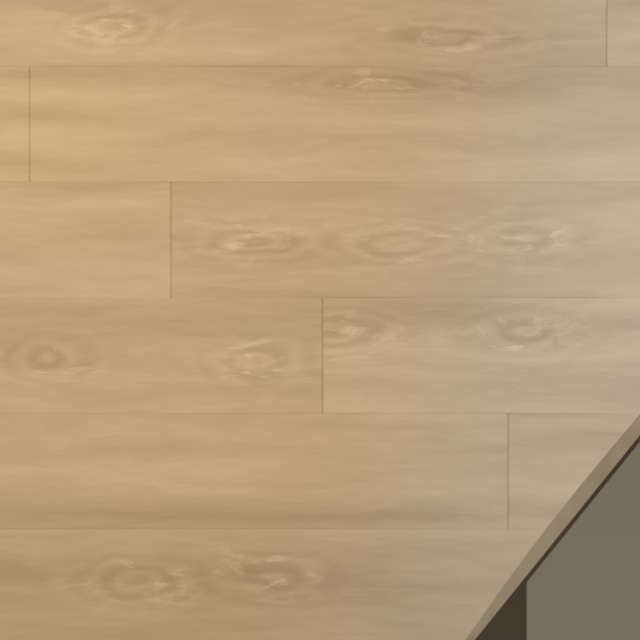
Give the GLSL for this texture, as a Shadertoy shader.

```glsl
// Pale oak plank floor with knotted grain, meeting a diagonal trim and a grey panel.

const float ROW_TOP = 0.896;      // first horizontal seam
const float ROW_HEIGHT = 0.1805;
const float JOINTS[6] = float[6](0.948, 0.046, 0.267, 0.504, 0.794, 2.0);
const float SEAM_WIDTH = 0.0016;
const float GRAIN_STRENGTH = 0.105;
const float RING_STRENGTH = 0.027;
const float WISP_STRENGTH = 0.075;

const vec3 WOOD = vec3(0.727, 0.622, 0.485);
const vec3 WARM_LIGHT = vec3(0.065, 0.050, 0.010);
const vec3 COOL_LIGHT = vec3(-0.010, 0.030, 0.075);
const vec3 TRIM = vec3(0.555, 0.495, 0.410);
const vec3 PANEL = vec3(0.465, 0.432, 0.365);
const vec3 GAP = vec3(0.260, 0.220, 0.175);

// Knots and dark streaks: centre, radii
const vec4 KNOTS[12] = vec4[12](
    vec4(0.185, 0.961, 0.07, 0.030), vec4(0.70, 0.942, 0.10, 0.022),
    vec4(0.60, 0.870, 0.12, 0.020), vec4(0.40, 0.622, 0.09, 0.030),
    vec4(0.62, 0.620, 0.08, 0.028), vec4(0.82, 0.630, 0.08, 0.032),
    vec4(0.075, 0.440, 0.06, 0.030), vec4(0.405, 0.435, 0.07, 0.036),
    vec4(0.515, 0.478, 0.10, 0.032), vec4(0.82, 0.480, 0.08, 0.032),
    vec4(0.22, 0.090, 0.09, 0.032), vec4(0.42, 0.100, 0.09, 0.035));
const vec4 STREAKS[7] = vec4[7](
    vec4(0.13, 0.703, 0.15, 0.014), vec4(0.70, 0.515, 0.20, 0.025),
    vec4(0.40, 0.195, 0.45, 0.015), vec4(0.62, 0.875, 0.25, 0.018),
    vec4(0.36, 0.100, 0.22, 0.032), vec4(0.74, 0.942, 0.14, 0.014),
    vec4(0.12, 0.890, 0.20, 0.012));

float hash(vec2 p) {
    vec3 q = fract(p.xyx * 0.1031);
    q += dot(q, q.yzx + 33.33);
    return fract((q.x + q.y) * q.z);
}

float noise(vec2 p) {
    vec2 i = floor(p), f = fract(p);
    f = f * f * (3.0 - 2.0 * f);
    return mix(mix(hash(i), hash(i + vec2(1, 0)), f.x),
               mix(hash(i + vec2(0, 1)), hash(i + 1.0), f.x), f.y);
}

float fbm(vec2 p) {
    float sum = 0.0, amp = 0.5;
    for (int i = 0; i < 5; i++) {
        sum += amp * noise(p);
        p = p * 2.03 + 17.3;
        amp *= 0.5;
    }
    return sum;
}

float blob(vec2 p, vec4 shape) {
    vec2 q = (p - shape.xy) / shape.zw;
    return exp(-dot(q, q));
}

// Row number and side of that row's joint
vec2 plankId(vec2 p) {
    float row = clamp(floor((ROW_TOP - p.y) / ROW_HEIGHT) + 1.0, 0.0, 5.0);
    return vec2(row, step(JOINTS[int(row)], p.x));
}

// Brightness offset from grain, knots, streaks and seams
float woodTone(vec2 p, float px) {
    vec2 id = plankId(p);
    vec2 shift = vec2(7.0, 3.0) * hash(id + 4.0);
    float warp = fbm(p * vec2(9.0, 24.0) + shift) - 0.5;
    float tone = 0.0, knotted = 0.0;
    for (int i = 0; i < 12; i++) {
        vec4 knot = KNOTS[i];
        if (plankId(knot.xy) != id) continue;
        float d = length((p - knot.xy) / knot.zw) + warp * 1.3;
        float w = blob(p, knot * vec4(1, 1, 1.2, 1.2));
        tone += RING_STRENGTH * w * (sin(d * 9.0) - 0.35);
        knotted = max(knotted, w);
    }
    vec2 g = p + vec2(0.0, 0.03 * warp + 0.012 * knotted);
    tone += GRAIN_STRENGTH * (fbm(g * vec2(3.0, 30.0) + shift) - 0.48);
    tone += 0.035 * (fbm(g * vec2(22.0, 150.0)) - 0.48);
    float wisp = smoothstep(0.53, 0.75, fbm(g * vec2(32.0, 85.0) + warp * 3.0));
    tone += WISP_STRENGTH * wisp * knotted;
    for (int i = 0; i < 7; i++) tone -= 0.038 * blob(p, STREAKS[i]);

    float rowPos = (ROW_TOP - p.y) / ROW_HEIGHT;
    float rowSeam = abs(rowPos - round(rowPos)) * ROW_HEIGHT;
    float joint = abs(p.x - JOINTS[int(id.x)]);
    float soft = SEAM_WIDTH + px;
    tone -= 0.035 * (1.0 - smoothstep(0.0, soft, rowSeam)) * noise(p * 9.0);
    tone -= 0.070 * (1.0 - smoothstep(0.0, soft, joint));
    return tone + 0.012 * (hash(id + 9.0) - 0.5);
}

void mainImage(out vec4 fragColor, in vec2 fragCoord) {
    vec2 uv = fragCoord / iResolution.xy;
    float px = 1.0 / iResolution.y;

    // Floor under warm light at the left and cool daylight at the right
    vec3 col = WOOD + woodTone(uv, px) * vec3(1.0, 0.98, 0.92);
    col += WARM_LIGHT * blob(uv, vec4(0.08, 0.80, 0.42, 0.28));
    col += 0.4 * WARM_LIGHT * blob(uv, vec4(0.25, 0.29, 0.50, 0.09));
    col += COOL_LIGHT * smoothstep(0.45, 1.05, uv.x + 0.25 * (0.5 - uv.y));
    col += 0.035 * blob(uv, vec4(1.02, 0.66, 0.16, 0.20));
    col -= 0.055 * smoothstep(0.30, 0.0, uv.y);

    // Diagonal trim, dark gap and upright panel
    float trimEdge = uv.x - mix(0.727, 1.0, uv.y / 0.353) + 0.008 * sin(uv.y * 8.9);
    float gapEdge = uv.x - mix(0.742, 1.0, uv.y / 0.320);
    float aa = 1.5 * px;
    vec3 trim = TRIM + 0.04 * (noise(uv * 35.0) - 0.5) + 0.03 * uv.y;
    col = mix(col, trim, smoothstep(-aa, aa, trimEdge));
    col = mix(col, GAP + 0.04 * (0.1 - uv.y), smoothstep(-aa, aa, gapEdge));
    float panel = min(gapEdge - 0.008, uv.x - 0.823);
    vec3 panelCol = PANEL + 0.02 * (0.15 - uv.y);
    col = mix(col, panelCol, smoothstep(-aa, aa, panel));

    fragColor = vec4(clamp(col, 0.0, 1.0), 1.0);
}
```
